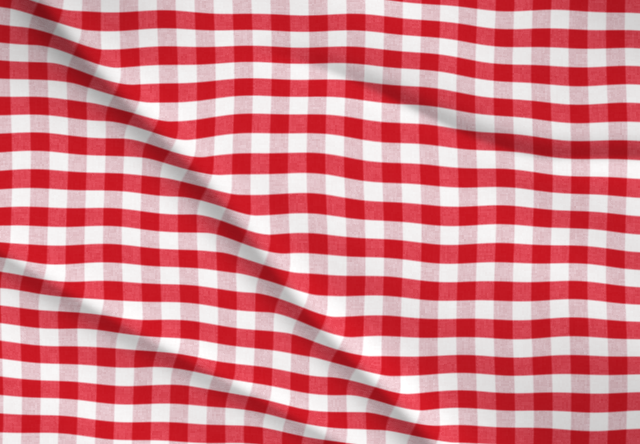
A Shadertoy shader for this texture:

```glsl
const vec3 WHITE = vec3(0.95, 0.94, 0.94);
const vec3 PINK = vec3(0.88, 0.76, 0.78);
const vec3 MIXED_RED = vec3(0.86, 0.28, 0.33);
const vec3 SOLID_RED = vec3(0.77, 0.10, 0.14);
const vec2 PERIOD = vec2(0.0843, 0.0815);
const vec2 FIRST = vec2(0.0824, 0.240);

float hash(vec2 cell) {
    return fract(sin(dot(cell, vec2(127.1, 311.7))) * 4375.85);
}

float bump(vec2 p, vec2 center, vec2 radius) {
    vec2 d = (p - center) / radius;
    return exp(-dot(d, d));
}

// Soft-edged band, half a period wide, centred on whole numbers
float band(float t) {
    float edge = fwidth(t) * 0.7 + 0.015;
    return 1.0 - smoothstep(0.25 - edge, 0.25 + edge, abs(fract(t + 0.5) - 0.5));
}

// Signed distances to the two diagonal folds and the upper right one
vec3 foldDistances(vec2 p) {
    float ridge = 0.112 + 0.234 * smoothstep(0.56, 1.27, p.x);
    float wobble = 0.012 * sin(p.y * 11.0);
    return vec3((p.x - 0.075 - 0.87 * p.y + wobble) * 0.75,
                (p.x - 1.75 * (p.y - 0.58) + wobble) * 0.5,
                (p.y - ridge) * 0.92);
}

// Wide shadow before the fold, narrow after it, then a lit ridge
float crease(float d, float width) {
    float s = d / (d < 0.0 ? width : width * 0.4);
    float l = (d - width) / width;
    return 0.07 * exp(-l * l) - 0.27 * exp(-s * s);
}

// Cloth coordinates: columns in x, rows in y, counted in repeats
vec2 drape(vec2 p, vec3 folds) {
    float over1 = smoothstep(-0.055, 0.055, folds.x);
    float over2 = smoothstep(-0.05, 0.05, folds.y);
    float sag = 0.04 * p.x + 0.041 * over1 - 0.019 * (1.0 - over2);
    sag -= 0.034 * bump(p, vec2(0.73, 0.225), vec2(0.26, 0.20));
    sag += 0.026 * bump(p, vec2(0.80, 0.86), vec2(0.26, 0.20));
    sag += 0.004 * sin(p.x * 13.0 - p.y * 9.0) + 0.002 * sin(p.x * 29.0 + p.y * 7.0);
    float shift = 0.037 * (1.0 - over1) + 0.02 * (1.0 - over2);
    shift += 0.003 * sin(p.y * 12.0 + p.x * 5.0);
    return (p - FIRST + vec2(shift, -sag)) / PERIOD;
}

// Uneven yarns: short slubs along both thread directions
float yarn(vec2 cloth) {
    float weft = hash(floor(cloth * vec2(5.0, 18.0)));
    float warp = hash(floor(cloth * vec2(18.0, 5.0)) + 37.0);
    float knot = hash(floor(cloth * 20.0) + 91.0);
    return (weft + warp + knot) / 1.5 - 1.0;
}

float lighting(vec2 p, vec3 folds, float aspect) {
    float light = 1.0;
    light += crease(folds.x, 0.045);
    light += 0.75 * crease(folds.y, 0.035);
    light += 0.75 * crease(folds.z, 0.03) * smoothstep(0.5, 0.9, p.x);
    light += 0.022 * sin(p.x * 8.0 - p.y * 13.0) + 0.012 * sin(p.x * 17.0 - p.y * 23.0);
    // Dim corners
    light -= 0.16 * bump(p, vec2(0.12, 0.0), vec2(0.25, 0.2));
    light -= 0.14 * bump(p, vec2(aspect, 1.0), vec2(0.4, 0.3));
    light -= 0.10 * bump(p, vec2(aspect, 0.0), vec2(0.35, 0.3));
    return light;
}

void mainImage(out vec4 fragColor, in vec2 fragCoord) {
    // Height is one unit, y runs down
    vec2 p = fragCoord / iResolution.y;
    p.y = 1.0 - p.y;
    vec3 folds = foldDistances(p);
    vec2 cloth = drape(p, folds);

    // Dyed rows crossing dyed columns
    float row = band(cloth.y);
    float column = band(cloth.x + 0.5);
    vec3 color = mix(mix(WHITE, PINK, column), mix(MIXED_RED, SOLID_RED, column), row);

    // Grain shows most where dyed and white yarns cross
    float blended = abs(row - column);
    color += yarn(cloth) * mix(0.015, 0.05, blended) * vec3(0.6, 1.0, 1.0);
    color *= lighting(p, folds, iResolution.x / iResolution.y);
    fragColor = vec4(clamp(color, 0.0, 1.0), 1.0);
}
```
